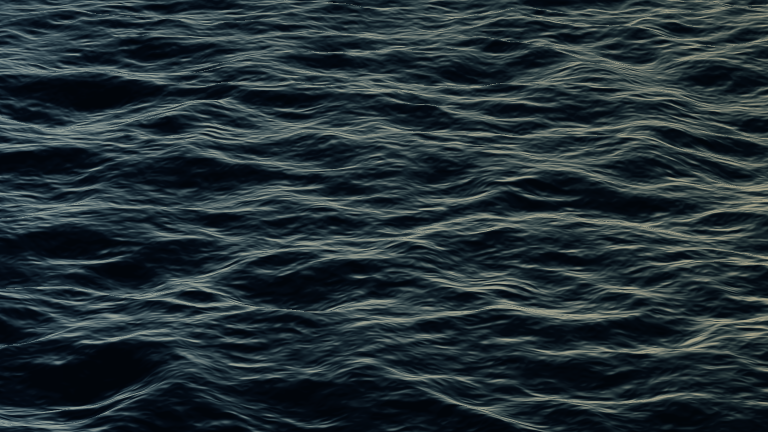
Reproduce this texture procedurally as a Shadertoy shader.

```glsl
#define HORIZON 2.0      // horizon height above the canvas bottom
#define FOCAL 4.0        // lens length, sets the foreshortening
#define WAVE_FREQ 3.0    // frequency of the longest swell
#define WAVE_AMP 0.1     // amplitude of the longest swell
#define LACUNARITY 1.8
#define GAIN 0.5
#define STRETCH 0.62     // below 1 lengthens crests sideways
#define SWELL_OCTAVES 4  // octaves that hide what lies behind
#define ALL_OCTAVES 7
#define STEPS 26
#define AA 2

vec2 hash22(vec2 p) {
    vec3 q = fract(p.xyx * vec3(0.1031, 0.1030, 0.0973));
    q += dot(q, q.yzx + 33.33);
    return fract((q.xx + q.yz) * q.zy) * 2.0 - 1.0;
}

float gradientNoise(vec2 p) {
    vec2 cell = floor(p), f = p - cell;
    vec2 w = f * f * f * (f * (f * 6.0 - 15.0) + 10.0);
    vec2 e = vec2(1.0, 0.0);
    float a = dot(hash22(cell), f);
    float b = dot(hash22(cell + e.xy), f - e.xy);
    float c = dot(hash22(cell + e.yx), f - e.yx);
    float d = dot(hash22(cell + e.xx), f - e.xx);
    return mix(mix(a, b, w.x), mix(c, d, w.x), w.y);
}

// Sum of rounded ridges, each octave turned a little
float seaHeight(vec2 p, int octaves) {
    float height = 0.0, amp = WAVE_AMP, freq = WAVE_FREQ;
    for (int i = 0; i < octaves; i++) {
        float k = float(i);
        float turn = 0.4 * cos(k * 2.4 + 0.6);
        float c = cos(turn), s = sin(turn);
        vec2 q = mat2(c, s, -s, c) * (p * vec2(STRETCH, 1.0)) * freq;
        float n = gradientNoise(q + vec2(37.3, 61.7) * (k + 1.0));
        height += amp * (0.13 - sqrt(n * n + 0.006));
        amp *= GAIN;
        freq *= LACUNARITY;
    }
    return height;
}

// Dusk light, from faces seen at a glancing angle to faces seen straight on
vec3 waterColor(float facing) {
    vec3 tones[7] = vec3[7](
        vec3(0.60, 0.62, 0.57), vec3(0.41, 0.46, 0.46),
        vec3(0.27, 0.34, 0.36), vec3(0.16, 0.23, 0.26),
        vec3(0.07, 0.13, 0.17), vec3(0.012, 0.042, 0.08),
        vec3(0.004, 0.018, 0.04));
    float stops[7] = float[7](0.05, 0.19, 0.28, 0.375, 0.48, 0.66, 0.95);
    vec3 color = tones[0];
    for (int i = 1; i < 7; i++) {
        float t = (facing - stops[i - 1]) / (stops[i] - stops[i - 1]);
        color = mix(color, tones[i], clamp(t, 0.0, 1.0));
    }
    return color;
}

vec3 renderSea(vec2 uv, float aspect) {
    float drop = HORIZON - uv.y;
    vec2 ray = vec2(uv.x - 0.5 * aspect, FOCAL);

    // March from just above the crests down to the troughs
    float nearT = 0.988 / drop, farT = 1.07 / drop;
    float lastT = nearT, lastGap = 0.001, hitT = farT;
    for (int i = 0; i <= STEPS; i++) {
        float t = mix(nearT, farT, float(i) / float(STEPS));
        float gap = 1.0 - drop * t - seaHeight(ray * t, SWELL_OCTAVES);
        if (gap < 0.0) {
            hitT = mix(lastT, t, lastGap / (lastGap - gap));
            break;
        }
        lastT = t;
        lastGap = gap;
    }

    // Slope along the view, filtered with distance
    vec2 p = ray * hitT;
    float reach = 0.006 * hitT * hitT;
    float rise = seaHeight(p + vec2(0.0, reach), ALL_OCTAVES)
               - seaHeight(p - vec2(0.0, reach), ALL_OCTAVES);
    float grazing = drop / FOCAL;
    float facing = rise / (2.0 * reach) + mix(0.35, grazing, 0.55);

    // Deeper shade in the foreground, warmer glints to the right
    facing += 0.12 * smoothstep(0.22, 0.0, uv.y);
    vec3 tint = mix(vec3(0.94, 1.0, 1.04), vec3(1.07, 1.01, 0.91), uv.x / aspect);
    return waterColor(facing) * tint;
}

void mainImage(out vec4 fragColor, in vec2 fragCoord) {
    float aspect = iResolution.x / iResolution.y;
    vec3 color = vec3(0.0);
    for (int i = 0; i < AA * AA; i++) {
        vec2 offset = (vec2(i % AA, i / AA) + 0.5) / float(AA) - 0.5;
        color += renderSea((fragCoord + offset) / iResolution.y, aspect);
    }
    fragColor = vec4(color / float(AA * AA), 1.0);
}
```
